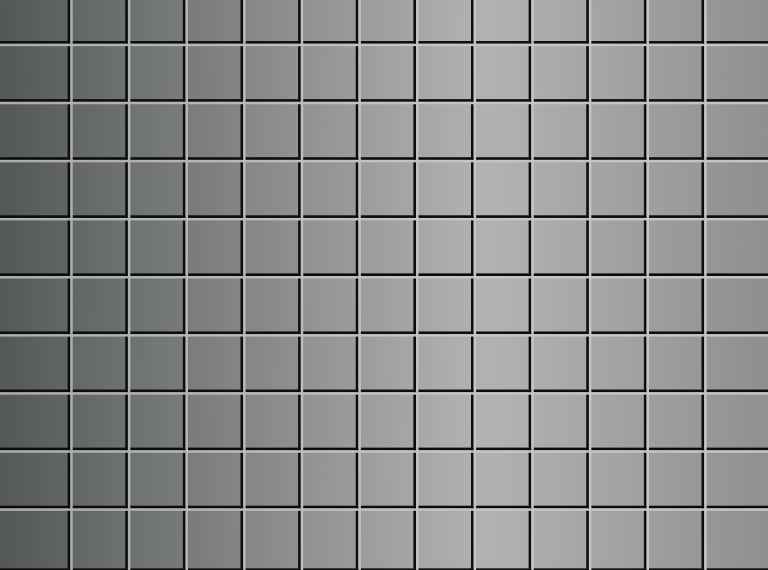
Write a Shadertoy shader that draws this pattern.

```glsl
float hash(vec2 p) {
    return fract(sin(dot(p, vec2(127.1, 311.7))) * 43758.5453);
}

// Antialiased coverage of the interval from lo to hi on both axes
vec2 band(vec2 d, float lo, float hi, float pixel) {
    return clamp((d - lo) / pixel + 0.5, 0.0, 1.0)
         - clamp((d - hi) / pixel + 0.5, 0.0, 1.0);
}

// Brushed sheen: dark left edge, soft ridge right of centre, mild falloff
vec3 metal(float x) {
    float d = x - 0.635;
    float ridge = sqrt(d * d + 0.0004) - 0.02;
    float shade = 0.695 - ridge * (d < 0.0 ? 0.575 : 0.39);
    vec3 tint = mix(vec3(-0.012, 0.008, 0.004), vec3(0.0), smoothstep(0.0, 0.5, x));
    return shade + tint;
}

void mainImage(out vec4 fragColor, in vec2 fragCoord) {
    // Height units, measured from the top left
    vec2 p = vec2(fragCoord.x, iResolution.y - fragCoord.y) / iResolution.y;
    float pixel = 1.0 / iResolution.y;
    float x = fragCoord.x / iResolution.x;

    // Nearest joint; the outer columns and last row run on to the border
    vec2 start = vec2(0.1233, 0.0767);
    vec2 pitch = vec2(0.1011, 0.1019);
    vec2 joint = clamp(round((p - start) / pitch), vec2(0.0), vec2(11.0, 8.0));
    vec2 d = p - start - joint * pitch;

    // Tile face with a faint dotted grain
    vec2 tile = joint + step(0.0, d);
    vec3 color = metal(x) + 0.008 * (hash(tile) - 0.5);
    color += 0.004 * sin(p.x * 880.0) * sin(p.y * 880.0);

    // Dark lower and right edges
    vec2 groove = band(d, -0.0047, 0.0, pixel);
    float border = smoothstep(1.0 - 0.003 - pixel, 1.0 - 0.003 + pixel, p.y);
    color = mix(color, vec3(0.05), max(max(groove.x, groove.y), border));

    // Light bevels cross over the grooves, each row slightly tinted
    vec2 bevel = band(d, 0.0, 0.0043, pixel);
    vec3 light = vec3(mix(0.68, 0.77, smoothstep(0.0, 0.64, x)));
    vec3 rowTint = mix(vec3(-0.01, 0.012, 0.0), vec3(0.015, -0.012, 0.015),
                       step(0.65, hash(vec2(joint.y, 3.0))));
    color = mix(color, light, bevel.x);
    color = mix(color, light + rowTint, bevel.y);

    fragColor = vec4(color, 1.0);
}
```
